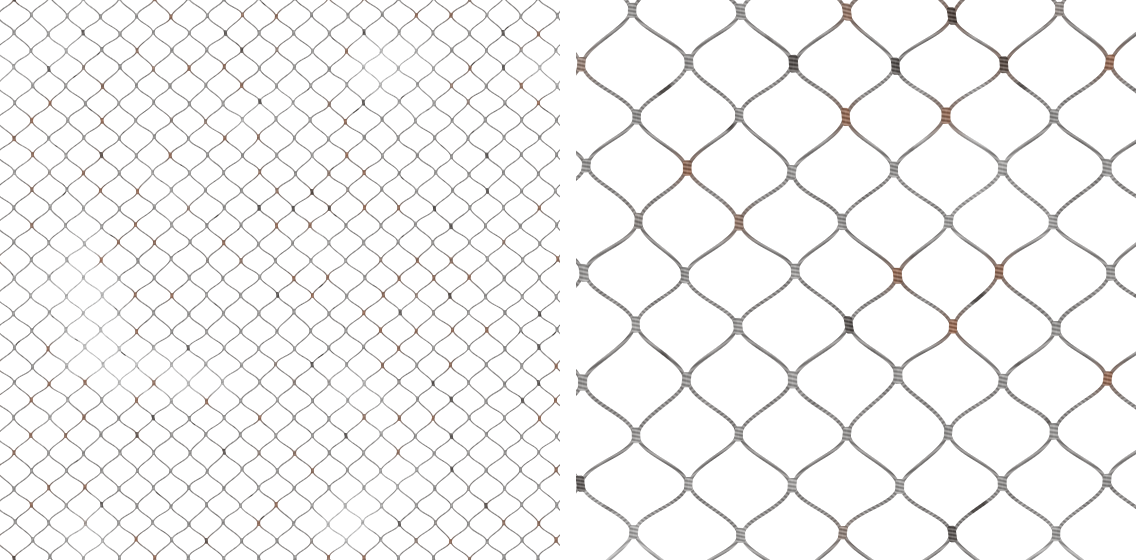
Left: the whole. Right: its middle third, enlarged.
Give the GLSL for this pattern, as a WebGL 2 fragment shader.

```glsl
#version 300 es
precision highp float;
// Woven wire netting on white: 16 x 16 staggered ogee meshes.
// Mirrored cosine wires meet at small coiled clasps; wrapping gradient noise
// bends the mesh and fades, darkens and rusts the metal.
uniform vec2 u_resolution;
out vec4 outColor;

const float TAU = 6.2831853;
const float REPEATS = 16.0;

vec2 hash2(vec2 p) {
  vec3 a = fract(p.xyx * vec3(0.1031, 0.1030, 0.0973));
  a += dot(a, a.yzx + 33.33);
  return fract((a.xx + a.yz) * a.zy);
}

float cornerSlope(vec2 cell, vec2 offset, float period, float seed) {
  float angle = TAU * hash2(mod(cell, period) + seed).x;
  return dot(vec2(cos(angle), sin(angle)), offset);
}

// Gradient noise that wraps after a whole number of lattice cells.
float wrapNoise(vec2 p, float period, float seed) {
  vec2 i = floor(p), f = p - i;
  vec2 w = f * f * f * (f * (f * 6.0 - 15.0) + 10.0);
  vec2 e = vec2(1.0, 0.0);
  float low = mix(cornerSlope(i, f, period, seed),
                  cornerSlope(i + e, f - e, period, seed), w.x);
  float high = mix(cornerSlope(i + e.yx, f - e.yx, period, seed),
                   cornerSlope(i + 1.0, f - 1.0, period, seed), w.x);
  return mix(low, high, w.y);
}

// Share of a pixel covered by a band of the given half width.
float bandCoverage(float d, float halfWidth, float pixel) {
  return clamp((halfWidth - d) / pixel + 0.5, 0.0, 1.0)
       - clamp((-halfWidth - d) / pixel + 0.5, 0.0, 1.0);
}

float boxDistance(vec2 p, vec2 halfSize, float radius) {
  vec2 d = abs(p) - halfSize + radius;
  return length(max(d, 0.0)) + min(max(d.x, d.y), 0.0) - radius;
}

void main() {
  vec2 uv = gl_FragCoord.xy / u_resolution;
  vec2 p = uv * REPEATS;
  float pixel = REPEATS / min(u_resolution.x, u_resolution.y);

  // Slightly uneven mesh.
  vec2 bend = vec2(wrapNoise(p, 16.0, 3.0), wrapNoise(p, 16.0, 41.0)) * 0.07
            + vec2(wrapNoise(p * 0.5, 8.0, 71.0), wrapNoise(p * 0.5, 8.0, 97.0)) * 0.04;
  vec2 q = p - vec2(0.90, 0.56) + bend;

  // Wires: a cosine between neighbouring clasp columns, mirrored about each.
  float side = abs(fract(q.x + 0.5) - 0.5);
  float slope = 0.232 * TAU * sin(TAU * q.y);
  float wireDist = abs(side - 0.25 + 0.232 * cos(TAU * q.y)) / sqrt(1.0 + slope * slope);

  // Nearest clasp of the staggered lattice, with its own random values.
  vec2 evenClasp = floor(q + 0.5), oddClasp = floor(q) + 0.5;
  vec2 clasp = distance(q, evenClasp) < distance(q, oddClasp) ? evenClasp : oddClasp;
  vec2 rnd = hash2(mod(clasp * 2.0, 2.0 * REPEATS) + 11.0);
  vec2 local = q - clasp;
  local.x += (rnd.y - 0.5) * 0.3 * local.y;
  float claspDist = boxDistance(local, vec2(0.041, 0.066 + 0.018 * rnd.y), 0.025);

  // Wear: broad fading, clustered rust, short dark flecks.
  float broad = wrapNoise(uv * 4.0, 4.0, 17.0) + 0.5 * wrapNoise(uv * 8.0, 8.0, 29.0);
  float faded = smoothstep(0.05, 0.6, broad);
  float rustZone = wrapNoise(uv * 3.0, 3.0, 53.0) - 0.4 * faded;
  float rusty = smoothstep(0.68, 0.82, rnd.x + 0.45 * rustZone);
  float grain = wrapNoise(p * 8.0, 128.0, 7.0);
  float fleck = smoothstep(0.40, 0.56, wrapNoise(p * 3.0, 48.0, 83.0));

  // Twisted strands and coil rings dissolve when too fine to resolve.
  float detail = 1.0 - smoothstep(0.012, 0.04, pixel);
  float strands = sin(TAU * (22.0 * q.y + 14.0 * side)) * detail;
  float rings = sin(TAU * (26.0 * local.y + 5.0 * local.x)) * detail;

  // Wire metal, with rust creeping out from rusty clasps.
  vec3 wireColor = mix(vec3(0.55, 0.54, 0.535), vec3(0.76), faded);
  wireColor += 0.10 * grain + 0.09 * strands;
  float creep = rusty * (1.0 - smoothstep(0.08, 0.32, length(local)));
  wireColor = mix(wireColor, vec3(0.50, 0.39, 0.34), 0.6 * creep);
  wireColor = mix(wireColor, vec3(0.24, 0.22, 0.21), 0.8 * fleck);

  // Clasp metal: grey, rusty or now and then almost black.
  vec3 claspColor = mix(vec3(0.58, 0.575, 0.57), vec3(0.72), faded);
  claspColor = mix(claspColor, vec3(0.54, 0.36, 0.27), rusty * (0.75 + 0.4 * grain));
  claspColor = mix(claspColor, vec3(0.30, 0.28, 0.27), 0.8 * step(0.93, rnd.y));
  claspColor += 0.12 * grain + 0.11 * rings;

  vec3 color = mix(vec3(1.0), wireColor, bandCoverage(wireDist, 0.0165, pixel));
  float claspCover = clamp(0.5 - claspDist / pixel, 0.0, 1.0);
  color = mix(color, claspColor, 0.92 * claspCover);
  outColor = vec4(clamp(color, 0.0, 1.0), 1.0);
}
```
